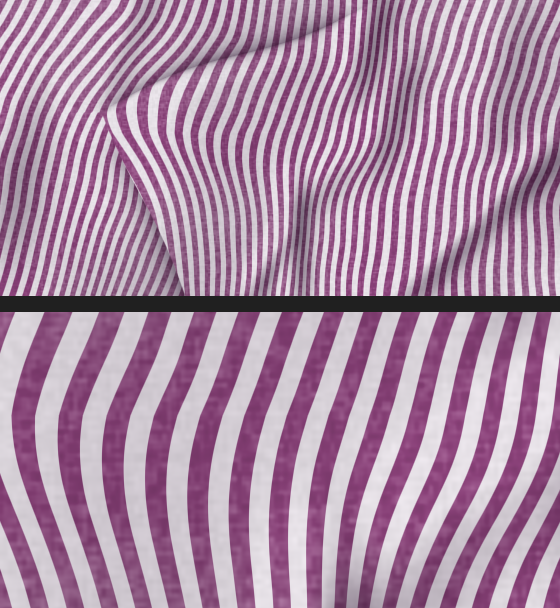
Top, the full canvas; bottom, a detail of the centre.
Reproduce this texture procedurally as a Shadertoy shader.

```glsl
// Draped cotton shirting with purple and white stripes, bent and shaded by soft folds.

const float STRIPES_PER_HEIGHT = 21.0;   // stripe pairs in one canvas height
const float STRIPE_DUTY = 0.50;          // purple share of each pair
const float LEAN_LEFT = 0.25;            // lean of the cloth at the left
const float LEAN_RIGHT = 0.15;           // lean of the cloth at the right
const float LEAN_TOP = 0.16;             // extra lean above the crease
const float BEND = 0.66;                 // change of lean below the crease
const float MIDDLE_STRETCH = 0.035;      // widening of the stripes mid-canvas
const float GATHER = 0.22;               // crowding behind the front cloth
const float WEAVE_SCALE = 190.0;         // threads per canvas height
const float WEAVE_STRENGTH = 0.11;
const vec3 WHITE_YARN = vec3(0.870, 0.850, 0.872);
const vec3 PURPLE_YARN = vec3(0.530, 0.250, 0.465);
const vec3 FADED_PURPLE = vec3(0.595, 0.415, 0.555);
const vec3 SHADOW_TINT = vec3(0.56, 0.50, 0.57);
const vec2 CREASE_START = vec2(0.35, 0.62);
const vec2 CREASE_END = vec2(1.28, 1.00);
const vec2 FLAP_END = vec2(0.55, 0.17);

float hash(vec2 p) {
    p = fract(p * vec2(0.1031, 0.1137));
    p += dot(p, p.yx + 33.33);
    return fract((p.x + p.y) * p.x * 17.0);
}

float noise(vec2 p) {
    vec2 i = floor(p), f = fract(p);
    f = f * f * (3.0 - 2.0 * f);
    return mix(mix(hash(i), hash(i + vec2(1, 0)), f.x),
               mix(hash(i + vec2(0, 1)), hash(i + vec2(1, 1)), f.x), f.y);
}

// Fold running down from a to b: x = sideways pull of the cloth, y = light.
vec2 fold(vec2 p, vec2 a, vec2 b, float width, float pull, float depth) {
    vec2 dir = normalize(b - a);
    float along = dot(p - a, dir) / length(b - a);
    float d = dot(p - a, vec2(-dir.y, dir.x)) / width;
    float reach = smoothstep(-0.4, 0.3, along) * smoothstep(1.4, 0.7, along);
    float light = -exp(-d * d) + 0.5 * exp(-(d + 1.7) * (d + 1.7));
    return reach * vec2(pull * tanh(d), depth * light);
}

// Height above the long diagonal crease.
float aboveCrease(vec2 p) {
    float t = (p.x - CREASE_START.x) / (CREASE_END.x - CREASE_START.x);
    float bow = 0.025 * sin(6.2832 * clamp(t, 0.0, 1.0));
    return p.y - mix(CREASE_START.y, CREASE_END.y, t) - bow;
}

// Purple coverage of a stripe pair, smoothed by its own screen footprint.
float stripe(float phase) {
    float blur = clamp(fwidth(phase), 0.001, 0.5);
    float d = STRIPE_DUTY * 0.5 - abs(fract(phase) - 0.5);
    return smoothstep(-blur, blur, d * 1.5);
}

void mainImage(out vec4 fragColor, in vec2 fragCoord) {
    vec2 p = fragCoord / iResolution.y;
    float pixel = 1.0 / iResolution.y;

    // Folds shared by the whole cloth
    vec2 f = fold(p, vec2(1.31, 1.02), vec2(1.23, 0.68), 0.055, 0.042, 0.32);
    f += fold(p, vec2(1.40, 0.78), vec2(1.29, 0.42), 0.055, 0.034, 0.28);
    f += fold(p, vec2(1.25, 0.48), vec2(1.03, 0.28), 0.055, 0.018, 0.18);
    f += fold(p, vec2(1.02, 0.38), vec2(1.02, 0.00), 0.038, 0.026, 0.32);
    f += fold(p, vec2(0.99, 0.20), vec2(0.87, 0.00), 0.035, 0.012, 0.28);
    f += fold(p, vec2(1.92, 0.50), vec2(1.37, -0.03), 0.050, 0.018, 0.34);
    f += fold(p, vec2(1.78, 0.95), vec2(1.66, 0.45), 0.080, 0.012, 0.17);
    f += fold(p, vec2(0.52, 1.02), vec2(0.36, 0.66), 0.060, 0.024, 0.22);
    f += fold(p, vec2(0.13, 0.72), vec2(0.03, 0.10), 0.080, 0.010, 0.17);

    // Gentle waviness and lean
    float wave = 0.008 * sin(5.0 * p.y + 3.0 * p.x) + 0.008 * (noise(p * 3.0 + 7.0) - 0.5);
    float lean = mix(LEAN_LEFT, LEAN_RIGHT, smoothstep(0.4, 1.5, p.x));
    float top = smoothstep(0.1, 0.55, p.x) * smoothstep(1.45, 0.75, p.x);
    float back = p.x - lean * (p.y - 0.6) - LEAN_TOP * top * max(p.y - 0.55, 0.0);
    back += f.x + wave - MIDDLE_STRETCH * tanh((p.x - 0.9) / 0.3);

    // Front cloth bends where it passes below the crease
    float h = aboveCrease(p);
    float bend = BEND * smoothstep(1.3, 0.25, p.x);
    float front = back + bend * 0.5 * (h - sqrt(h * h + 0.0005));

    // Left edge of the front cloth, overlapping the gathered cloth behind it
    float edgeX = mix(CREASE_START.x, FLAP_END.x,
                      (CREASE_START.y - p.y) / (CREASE_START.y - FLAP_END.y));
    edgeX += 0.010 * sin(9.0 * p.y);
    float side = p.x - edgeX;
    float below = smoothstep(0.0, -0.2, p.y - CREASE_START.y);
    back += 0.04 * below * exp(min(side, 0.0) / 0.10);
    back += GATHER * smoothstep(0.1, 0.55, p.x) * max(0.5 - p.y, 0.0);
    float isFront = max(smoothstep(-pixel, pixel, side),
                        smoothstep(-pixel, pixel, p.y - CREASE_START.y));

    float purple = mix(stripe(back * STRIPES_PER_HEIGHT),
                       stripe(front * STRIPES_PER_HEIGHT), isFront);

    // Light and shade
    float onCrease = smoothstep(0.30, 0.45, p.x) * smoothstep(1.32, 1.1, p.x);
    float shade = f.y + 0.30 * (noise(p * 2.6 + 3.0) - 0.60);
    shade -= 0.36 * onCrease * exp(-abs(h - 0.008) / (h > 0.008 ? 0.040 : 0.008));
    shade += 0.06 * onCrease * exp(-pow((h + 0.05) / 0.04, 2.0));
    shade -= 0.34 * below * (1.0 - isFront) * exp(min(side, 0.0) / 0.06);
    shade = clamp(shade, -0.6, 0.04);

    // Woven yarns: fine grain, with paler flecks and worn areas in the purple
    float grain = noise(p * WEAVE_SCALE * vec2(1.0, 0.45))
                + noise(p * WEAVE_SCALE * vec2(0.4, 1.0) + 31.0) - 1.0;
    float fade = clamp(0.36 + 0.5 * grain + 1.3 * (noise(p * 4.0) - 0.5), 0.0, 1.0);
    vec3 yarn = mix(WHITE_YARN, mix(PURPLE_YARN, FADED_PURPLE, fade), purple);
    yarn *= 1.0 + WEAVE_STRENGTH * grain * mix(0.35, 1.0, purple);

    vec3 color = yarn * mix(vec3(1.0), SHADOW_TINT, clamp(-shade * 2.3, 0.0, 1.25));
    color *= 1.0 + max(shade, 0.0);
    fragColor = vec4(clamp(color, 0.0, 1.0), 1.0);
}
```
